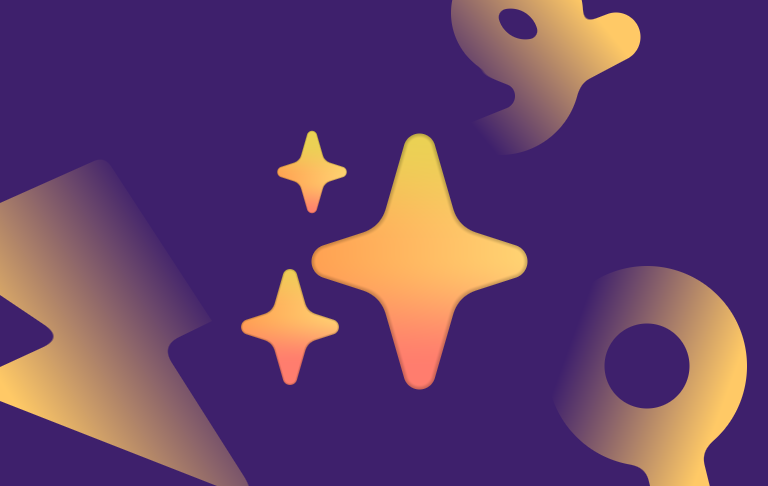
Reproduce this background procedurally as a WebGL 1 fragment shader.

```glsl
precision highp float;
// Three glossy four-pointed stars on violet, framed by golden shapes that fade out:
// a bolt, a ring with a handle and a looped knot. All are signed distances, blended
// with smooth minima; coordinates run rightwards and down from the upper left.
uniform vec2 u_resolution;

const float CANVAS_HEIGHT = 4.86;
const vec3 VIOLET = vec3(0.243, 0.125, 0.424);
const vec3 GOLD   = vec3(1.0, 0.79, 0.40);
const vec3 LEMON  = vec3(0.92, 0.82, 0.33);
const vec3 ORANGE = vec3(1.0, 0.63, 0.32);
const vec3 BUTTER = vec3(1.0, 0.83, 0.45);
const vec3 CORAL  = vec3(1.0, 0.49, 0.43);
const float FADE_LENGTH = 1.65;
const float RIM_WIDTH = 0.05;
const float RIM_SHADE = 0.80;

float smin(float a, float b, float k) {
  float h = max(k - abs(a - b), 0.0) / k;
  return min(a, b) - 0.25 * h * h * k;
}

float smax(float a, float b, float k) { return -smin(-a, -b, k); }

float circle(vec2 p, vec2 c, float r) { return length(p - c) - r; }

// Half plane: positive to the right of the way from a to b
float side(vec2 p, vec2 a, vec2 b) {
  vec2 d = normalize(b - a);
  return dot(p - a, vec2(-d.y, d.x));
}

// Capsule from a to b whose radius goes from ra to rb
float taper(vec2 p, vec2 a, vec2 b, float ra, float rb) {
  float len = length(b - a);
  vec2 axis = (b - a) / len;
  vec2 q = vec2(abs(dot(p - a, vec2(-axis.y, axis.x))), dot(p - a, axis));
  float s = (ra - rb) / len;
  float c = sqrt(1.0 - s * s);
  float k = dot(q, vec2(-s, c));
  if (k < 0.0) return length(q) - ra;
  if (k > c * len) return length(q - vec2(0.0, len)) - rb;
  return dot(q, vec2(c, s)) - ra;
}

float star(vec2 p) {
  p = abs(p);
  float upright = taper(p, vec2(0.0), vec2(0.0, 1.12), 0.47, 0.16);
  float level = taper(p, vec2(0.0), vec2(0.91, 0.0), 0.45, 0.17);
  return smin(upright, level, 0.16);
}

float bolt(vec2 p) {
  float roof = side(p, vec2(1.03, 1.57), vec2(0.0, 2.03));
  float flank = side(p, vec2(2.12, 3.21), vec2(1.07, 1.60));
  float shelf = side(p, vec2(1.65, 3.44), vec2(2.12, 3.21));
  float notchTop = side(p, vec2(0.0, 2.95), vec2(0.52, 3.30));
  float notchBase = side(p, vec2(0.5, 3.44), vec2(0.0, 3.67));
  float spike = side(p, vec2(2.45, 4.78), vec2(1.65, 3.52));
  float base = side(p, vec2(0.0, 4.01), vec2(2.17, 4.86));
  float upper = max(smax(roof, flank, 0.12), max(shelf, notchTop));
  float lower = max(notchBase, smax(spike, base, 0.2));
  return smin(upper, lower, 0.2);
}

float ring(vec2 p) {
  vec2 center = vec2(6.47, 3.66);
  float handle = taper(p, vec2(6.71, 4.5), vec2(6.92, 5.35), 0.29, 0.29);
  float disc = smin(circle(p, center, 1.0), handle, 0.15);
  return max(disc, -circle(p, center, 0.425));
}

float knot(vec2 p) {
  float body = circle(p, vec2(5.17, 0.13), 0.66);
  float arm = taper(p, vec2(5.65, 0.60), vec2(6.16, 0.37), 0.28, 0.245);
  float bite = taper(p, vec2(4.40, 0.94), vec2(5.02, 0.96), 0.38, 0.13);
  float tail = max(circle(p, vec2(5.0, 0.75), 0.80), 0.75 - p.y);
  tail = smax(tail, -bite, 0.06);
  float eye = smax(circle(p, vec2(5.106, 0.361), 0.275), circle(p, vec2(5.254, 0.119), 0.275), 0.08);
  return max(smin(smin(body, arm, 0.14), tail, 0.1), -eye);
}

float coverage(float d) {
  return clamp(0.5 - d * u_resolution.y / CANVAS_HEIGHT, 0.0, 1.0);
}

// Opacity growing from the point start along direction dir
float fade(vec2 p, vec2 start, vec2 dir, float len) {
  return clamp(dot(p - start, normalize(dir)) / len, 0.0, 1.0);
}

// Star with a lemon top, a coral foot and a darker rim; warmth moves the blend
vec3 paintStar(vec3 under, vec2 p, vec2 center, float size, float warmth) {
  vec2 q = (p - center) / size;
  float d = star(q);
  float h = q.y / 1.28 + warmth;
  vec3 color = mix(ORANGE, BUTTER, clamp(0.5 + 0.46 * q.x, 0.0, 1.0));
  color = mix(color, LEMON, smoothstep(0.1, 1.0, -h));
  color = mix(color, CORAL, smoothstep(-0.05, 0.85, h));
  color *= mix(RIM_SHADE, 1.0, smoothstep(0.0, RIM_WIDTH, -d));
  return mix(under, color, coverage(d * size));
}

void main() {
  vec2 p = gl_FragCoord.xy / u_resolution.y * CANVAS_HEIGHT;
  p.y = CANVAS_HEIGHT - p.y;

  // Fading golden shapes
  float gold = coverage(bolt(p)) * fade(p, vec2(1.15, 1.55), vec2(-0.84, 0.55), 2.2);
  gold = max(gold, coverage(ring(p)) * fade(p, vec2(5.55, 3.85), vec2(0.94, 0.34), FADE_LENGTH));
  gold = max(gold, coverage(knot(p)) * fade(p, vec2(4.87, 1.43), vec2(0.77, -0.63), FADE_LENGTH));
  vec3 color = mix(VIOLET, GOLD, gold);

  // Stars
  color = paintStar(color, p, vec2(4.195, 2.615), 1.0, 0.0);
  color = paintStar(color, p, vec2(3.12, 1.72), 0.322, -0.25);
  color = paintStar(color, p, vec2(2.90, 3.27), 0.453, 0.2);
  gl_FragColor = vec4(color, 1.0);
}
```
